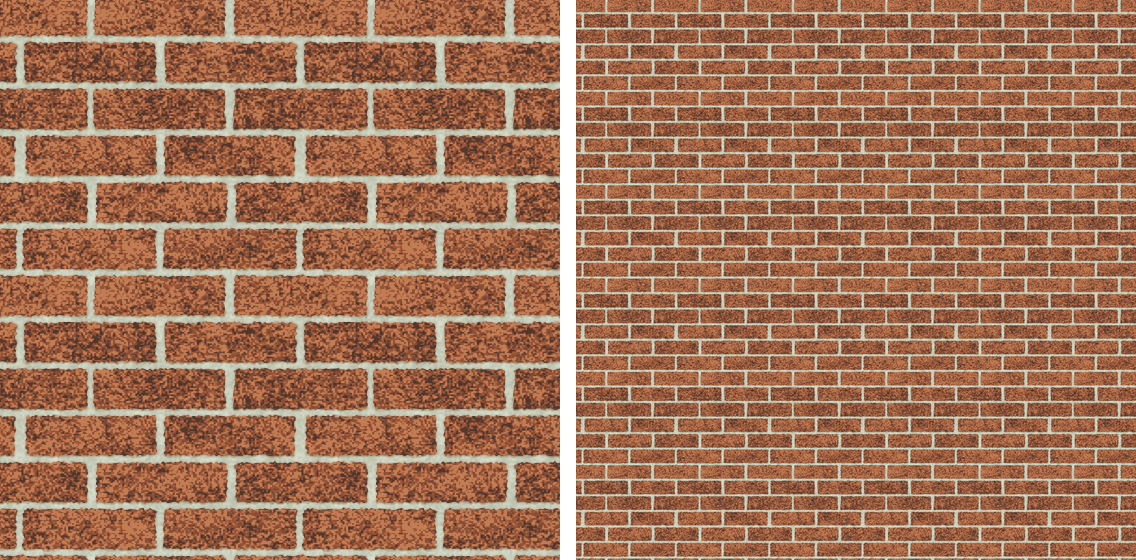
Left: one tile. Right: repeated 3 by 3.
A Shadertoy shader for this texture:

```glsl
#define COLUMNS 4.0
#define ROWS 12.0
#define GROUPS 2.0                 // identical blocks across and down
#define BRICK_HALF vec2(1.43, 0.43) // in row heights
#define CORNER 0.07
#define ROUGHNESS 0.05
#define GRAIN 0.85
#define MORTAR vec3(0.79, 0.81, 0.74)
#define STAIN vec3(0.60, 0.54, 0.40)
#define DARK vec3(0.32, 0.21, 0.17)
#define RED vec3(0.61, 0.33, 0.21)
#define LIGHT vec3(0.76, 0.49, 0.33)

const vec3 BROWN = vec3(0.52, 0.31, 0.22);

float hash(vec2 p) {
    vec3 a = fract(p.xyx * 0.1031);
    a += dot(a, a.yzx + 33.33);
    return fract((a.x + a.y) * a.z);
}

// Value noise that wraps after one unit of p
float noise(vec2 p, vec2 cells, float seed) {
    p *= cells;
    vec2 i = floor(p), f = fract(p);
    f = f * f * (3.0 - 2.0 * f);
    vec2 a = mod(i, cells) + seed, b = mod(i + 1.0, cells) + seed;
    return mix(mix(hash(a), hash(vec2(b.x, a.y)), f.x),
               mix(hash(vec2(a.x, b.y)), hash(b), f.x), f.y);
}

float roundedBox(vec2 p, vec2 halfSize, float radius) {
    vec2 q = abs(p) - halfSize + radius;
    return length(max(q, 0.0)) + min(max(q.x, q.y), 0.0) - radius;
}

vec3 brickColor(float tone) {
    vec3 c = mix(DARK, BROWN, smoothstep(0.12, 0.36, tone));
    c = mix(c, RED, smoothstep(0.36, 0.50, tone));
    return mix(c, LIGHT, smoothstep(0.50, 0.74, tone));
}

void mainImage(out vec4 fragColor, in vec2 fragCoord) {
    vec2 uv = fragCoord / iResolution.xy;
    vec2 tile = uv * GROUPS;

    // Running bond layout
    vec2 grid = uv * vec2(COLUMNS, ROWS) - vec2(0.0, 0.164);
    float row = floor(grid.y);
    grid.x -= mix(0.145, 0.645, mod(row, 2.0));
    vec2 id = mod(floor(grid), vec2(COLUMNS, ROWS) / GROUPS);
    vec2 local = (fract(grid) - 0.5) * vec2(ROWS / COLUMNS, 1.0);

    // Slightly uneven bricks with crumbly edges
    float variation = hash(id + 17.0);
    local.x -= 0.06 * (hash(id + 41.0) - 0.5);
    vec2 halfSize = BRICK_HALF - vec2(0.04, 0.01) * variation;
    float d = roundedBox(local, halfSize, CORNER);
    d += ROUGHNESS * (noise(tile, vec2(110.0), 3.0) - 0.5);
    d += 0.6 * ROUGHNESS * (noise(tile, vec2(36.0), 71.0) - 0.5);

    // Fired clay: grain, pits, broad blotches and sooty streaks
    float fine = noise(tile, vec2(150.0, 170.0), 11.0) - 0.5;
    float medium = noise(tile, vec2(72.0, 96.0), 29.0) - 0.5;
    float blotch = noise(tile, vec2(9.0, 18.0), 53.0) - 0.5;
    float streak = noise(tile, vec2(26.0, 60.0), 87.0);
    float tone = 0.54 + GRAIN * fine + 0.45 * medium + 0.28 * blotch;
    tone += 0.16 * (hash(id + 5.0) - 0.5);
    tone -= 0.22 * smoothstep(0.62, 0.95, streak);
    tone -= 0.12 * smoothstep(-0.06, 0.0, d);
    vec3 brick = brickColor(tone);

    // Sandy mortar, stained beneath each brick
    float sand = noise(tile, vec2(120.0), 133.0) - 0.5;
    float cloud = noise(tile, vec2(30.0), 151.0) - 0.5;
    vec3 mortar = MORTAR + 0.09 * sand + 0.07 * cloud;
    float below = 1.0 - smoothstep(-0.42, -0.34, local.y);
    float contact = 1.0 - smoothstep(0.0, 0.06, d);
    mortar = mix(mortar, STAIN, contact * (0.2 + 0.5 * below));

    float blur = max(0.012, 0.8 * ROWS / iResolution.y);
    vec3 color = mix(brick, mortar, smoothstep(-blur, blur, d));
    fragColor = vec4(clamp(color, 0.0, 1.0), 1.0);
}
```
